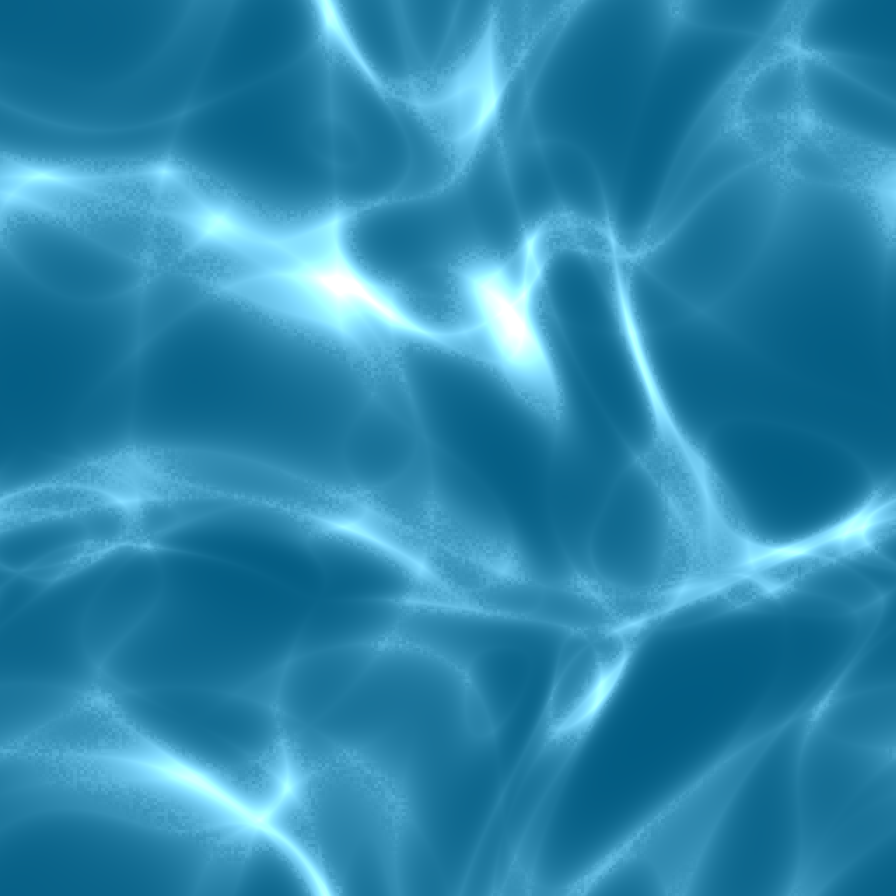
Give the GLSL for this texture, as a Shadertoy shader.

```glsl
// Sunlight caustics on a pool floor: long folded filaments over deep blue.
// A periodic wave field is warped by itself several times; where the warped
// waves cross zero the light gathers. Every wave fits the tile a whole time.

#define TAU 6.28318530718
#define WARP_STEPS 5
#define WAVE_PHASE 24.9
#define TILE_SHIFT 1.327
#define WAVE_DAMPING 1.234
#define LIGHT_LEVEL 1.17
#define LIGHT_SHARPNESS 8.0
#define GRAIN_CELLS 256.0
#define GRAIN_AMOUNT 0.07
#define WATER_COLOR vec3(0.0, 0.35, 0.5)

float hash(vec2 cell) {
    return fract(sin(dot(cell, vec2(12.9898, 78.233))) * 43758.5453);
}

// Light gathered at a point of the unit tile
float caustic(vec2 uv) {
    vec2 base = uv * TAU + TILE_SHIFT;
    vec2 warped = base;
    float shade = 1.0;
    for (int n = 0; n < WARP_STEPS; n++) {
        float t = WAVE_PHASE * (1.0 - 3.5 / float(n + 1));
        warped = base + vec2(cos(t - warped.x) + sin(t + warped.y),
                             sin(t - warped.y) + cos(t + warped.x));
        vec2 wave = vec2(sin(warped.x + t), cos(warped.y + t));
        shade += abs(wave.x * wave.y) / (WAVE_DAMPING * max(length(wave), 1e-4));
    }
    float level = LIGHT_LEVEL - pow(shade / float(WARP_STEPS), 1.4);
    return min(pow(abs(level), LIGHT_SHARPNESS), 1.2);
}

void mainImage(out vec4 fragColor, in vec2 fragCoord) {
    vec2 uv = fragCoord / iResolution.xy;

    // Average a small grid of samples for smooth filaments
    float light = 0.0;
    for (int k = 0; k < 4; k++) {
        vec2 offset = vec2(k % 2, k / 2) - 0.5;
        light += 0.25 * caustic(uv + offset / 1024.0);
    }

    // Fine speckle on the soft rims of the light
    float rim = smoothstep(0.2, 0.28, light) * (1.0 - smoothstep(0.3, 0.42, light));
    light += GRAIN_AMOUNT * rim * (hash(floor(uv * GRAIN_CELLS)) - 0.5);

    fragColor = vec4(clamp(WATER_COLOR + light, 0.0, 1.0), 1.0);
}
```
